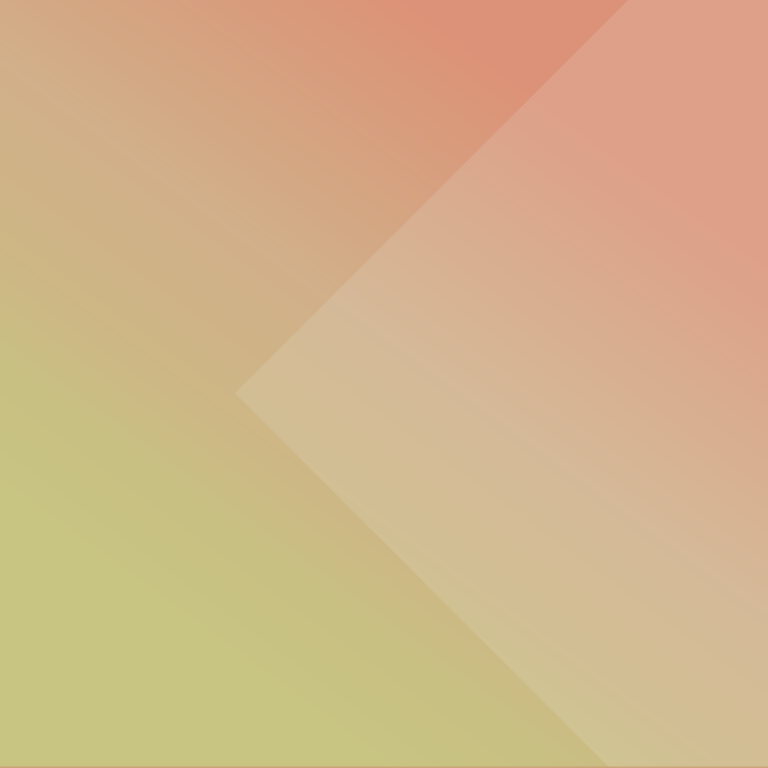
Reproduce this background procedurally as a three.js fragment shader.

```glsl
varying vec2 vUv;

const vec3 OLIVE = vec3(0.784, 0.773, 0.508);
const vec3 MOSS = vec3(0.786, 0.750, 0.511);
const vec3 KHAKI = vec3(0.806, 0.714, 0.522);
const vec3 SAND = vec3(0.820, 0.688, 0.540);
const vec3 APRICOT = vec3(0.834, 0.645, 0.508);
const vec3 CORAL = vec3(0.864, 0.572, 0.470);
const vec3 VEIL = vec3(0.910, 0.940, 0.910);
const vec3 RIM = vec3(0.790, 0.630, 0.460);

const float EDGE_SOFTNESS = 0.001;

// Linear blend between two gradient stops
vec3 blendStop(vec3 below, vec3 above, float start, float end, float t) {
  return mix(below, above, clamp((t - start) / (end - start), 0.0, 1.0));
}

// Diagonal ramp from olive through sand to coral
vec3 diagonalGradient(vec2 p, vec2 direction) {
  float t = dot(p, direction);
  vec3 color = blendStop(OLIVE, MOSS, 0.26, 0.43, t);
  color = blendStop(color, KHAKI, 0.43, 0.55, t);
  color = blendStop(color, SAND, 0.55, 0.75, t);
  color = blendStop(color, APRICOT, 0.75, 0.89, t);
  return blendStop(color, CORAL, 0.89, 1.12, t);
}

// Signed distance to a right-angled wedge opening to the right
float wedgeDistance(vec2 p, vec2 apex) {
  vec2 q = p - apex;
  return (abs(q.y) - q.x) * 0.70711;
}

float coverage(float distanceToEdge, float softness) {
  return 1.0 - smoothstep(-softness, softness, distanceToEdge);
}

void main() {
  vec3 color = diagonalGradient(vUv, vec2(0.588, 0.809));

  // Translucent pale wedge
  float wedge = coverage(wedgeDistance(vUv, vec2(0.306, 0.488)), EDGE_SOFTNESS);
  color = mix(color, VEIL, 0.15 * wedge);

  // Thin warm rim along the bottom
  float rim = coverage(vUv.y - 0.002, EDGE_SOFTNESS);
  color = mix(color, RIM, 0.85 * rim);

  gl_FragColor = vec4(color, 1.0);
}
```
